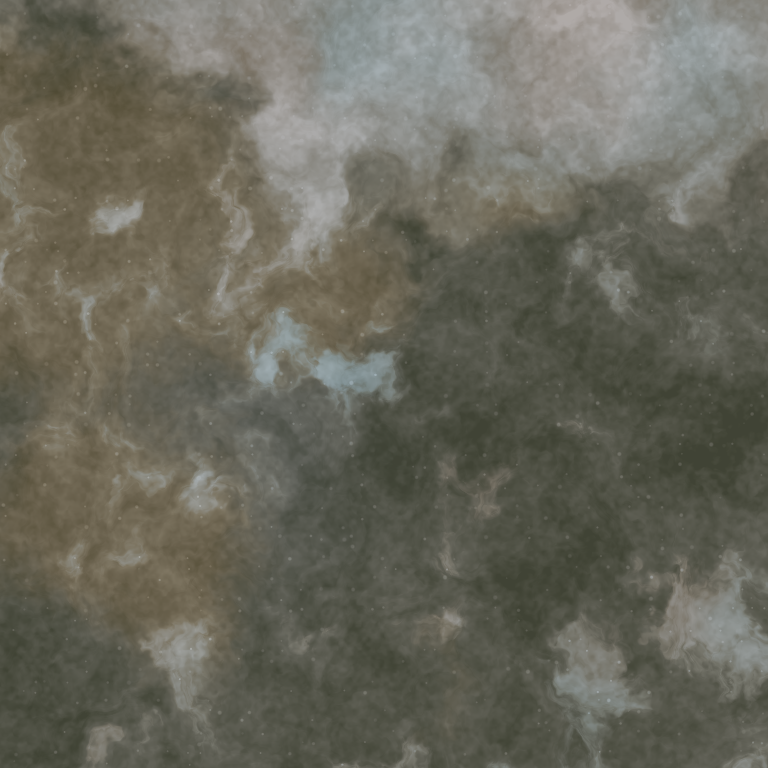
A Shadertoy shader for this texture:

```glsl
// Weathered concrete: olive and grey mottling, brown stains and pale crusty lime patches.

// Palette from damp dark cement to chalky lime
const vec3 DAMP  = vec3(0.305, 0.312, 0.262);
const vec3 STONE = vec3(0.380, 0.380, 0.340);
const vec3 DUST  = vec3(0.460, 0.460, 0.420);
const vec3 LIME  = vec3(0.530, 0.545, 0.530);
const vec3 CHALK = vec3(0.610, 0.630, 0.630);
const vec3 RUST_SHIFT = vec3(0.040, 0.006, -0.032);
const vec3 COOL_SHIFT = vec3(-0.022, 0.004, 0.014);

// Tone runs from 0 (DAMP) to 4 (CHALK)
const float BASE_TONE   = 0.55;
const float TOP_TONE    = 2.65;
const float PATCH_TONE  = 1.85;
const float MOTTLE      = 4.0;
const float GRAIN       = 0.55;
const float WARP        = 0.075;
const float SPECK_CELLS = 75.0;
const float SPECK_SHARE = 0.13;

vec3 hash3(vec2 p) {
    vec3 q = fract(p.xyx * vec3(0.1031, 0.1030, 0.0973));
    q += dot(q, q.yzx + 33.33);
    return fract((q.xxy + q.yzz) * q.zyx);
}

// Soft cellular noise: random values blended around jittered points
float cellNoise(vec2 p) {
    vec2 cell = floor(p), f = fract(p);
    float sum = 0.0, total = 1e-5;
    for (int y = -1; y <= 1; y++)
    for (int x = -1; x <= 1; x++) {
        vec2 o = vec2(x, y);
        vec3 h = hash3(cell + o + 100.0);
        vec2 d = o + 0.15 + 0.7 * h.xy - f;
        float w = max(0.0, 1.3 - dot(d, d));
        w *= w * w;
        sum += w * h.z;
        total += w;
    }
    return sum / total;
}

float layers(vec2 p) {
    float sum = 0.0, total = 0.0, amp = 1.0;
    for (int i = 0; i < 5; i++) {
        sum += amp * cellNoise(p);
        total += amp;
        amp *= 0.58;
        p = mat2(1.62, 1.22, -1.22, 1.62) * p + 7.3;
    }
    return sum / total;
}

// Soft ellipse, 1 at its centre
float blob(vec2 p, vec2 centre, vec2 radius) {
    vec2 d = (p - centre) / radius;
    return exp(-dot(d, d));
}

// Small bright chips, one possible per cell
float specks(vec2 p) {
    vec2 q = p * SPECK_CELLS;
    vec3 h = hash3(floor(q) + 31.0);
    vec3 k = hash3(floor(q) + 217.0);
    float radius = mix(0.08, 0.24, k.x * k.x);
    float d = length(fract(q) - 0.3 - 0.4 * h.xy);
    return step(h.z, SPECK_SHARE) * (0.4 + 0.6 * k.y) * (1.0 - smoothstep(radius * 0.4, radius + 0.06, d));
}

vec3 palette(float tone) {
    vec3 c = mix(DAMP, STONE, clamp(tone, -0.7, 1.0));
    c = mix(c, DUST, clamp(tone - 1.0, 0.0, 1.0));
    c = mix(c, LIME, clamp(tone - 2.0, 0.0, 1.0));
    return mix(c, CHALK, clamp(tone - 3.0, 0.0, 1.5));
}

void mainImage(out vec4 fragColor, in vec2 fragCoord) {
    vec2 uv = fragCoord / iResolution.y;

    // Ragged coordinates break up every outline
    vec2 rag = vec2(layers(uv * 9.0 + 3.0), layers(uv * 9.0 + 41.0)) - 0.5;
    vec2 p = uv + WARP * 2.0 * rag;
    float broad = layers(p * 6.0 + 17.0) - 0.5;
    float fine = layers(p * 19.0 + 59.0) - 0.5;

    // Pale band across the top, sinking from left to right
    float edge = 0.77 + 0.25 * (1.0 - smoothstep(0.0, 0.42, p.x));
    float top = smoothstep(-0.06, 0.09, p.y - edge + 0.25 * broad);

    // Lime patches in the middle and the lower right
    float lime = blob(p, vec2(0.53, 0.49), vec2(0.10, 0.07))
               + blob(p, vec2(0.66, 0.38), vec2(0.13, 0.055))
               + blob(p, vec2(0.78, 0.10), vec2(0.05, 0.14))
               + blob(p, vec2(0.90, 0.24), vec2(0.11, 0.05))
               + 0.8 * blob(p, vec2(0.97, 0.12), vec2(0.06, 0.05))
               + 0.7 * blob(p, vec2(0.80, 0.63), vec2(0.20, 0.08))
               + 0.7 * blob(p, vec2(0.55, 0.00), vec2(0.18, 0.03))
               + 0.5 * blob(p, vec2(0.42, 0.22), vec2(0.12, 0.05));
    float crust = smoothstep(0.20, 0.58, 0.52 * lime + 1.3 * broad + 0.9 * fine);

    // Brown stains, mostly along the left
    float stain = blob(uv, vec2(0.12, 0.84), vec2(0.24, 0.15))
                + blob(uv, vec2(0.02, 0.63), vec2(0.22, 0.16))
                + blob(uv, vec2(0.08, 0.34), vec2(0.16, 0.11))
                + blob(uv, vec2(0.24, 0.25), vec2(0.12, 0.10))
                + 0.8 * blob(uv, vec2(0.45, 0.61), vec2(0.12, 0.10))
                + 0.8 * blob(uv, vec2(0.67, 0.74), vec2(0.13, 0.05));
    stain = smoothstep(0.15, 0.95, stain + 1.6 * broad) * (1.0 - top) * (1.0 - 0.7 * crust);

    // Grey cement and damp shadows shift the ground between patches
    float cement = blob(p, vec2(0.30, 0.45), vec2(0.20, 0.20));
    float damp = blob(p, vec2(0.93, 0.48), vec2(0.17, 0.10))
               + blob(p, vec2(0.63, 0.20), vec2(0.14, 0.14))
               + blob(p, vec2(0.08, 0.06), vec2(0.20, 0.12));

    float tone = BASE_TONE + TOP_TONE * top + PATCH_TONE * crust * (1.0 - top);
    tone += 0.40 * stain + 0.35 * cement - 0.30 * damp;
    tone += MOTTLE * (0.55 * broad + 0.65 * fine);
    tone += GRAIN * (cellNoise(uv * 170.0) + cellNoise(uv * 95.0 + 9.0) - 1.0);
    tone += 1.5 * specks(uv) * (1.0 - 0.6 * top);

    // Colour with rusty stains and a cool cast drifting through the lime
    vec3 color = palette(tone);
    color += RUST_SHIFT * stain;
    color += COOL_SHIFT * max(top, crust) * 4.0 * (cellNoise(p * 5.0 + 83.0) - 0.5);
    color += vec3(-0.008, 0.0, 0.014) * cement * (1.0 - stain);

    fragColor = vec4(clamp(color, 0.0, 1.0), 1.0);
}
```
